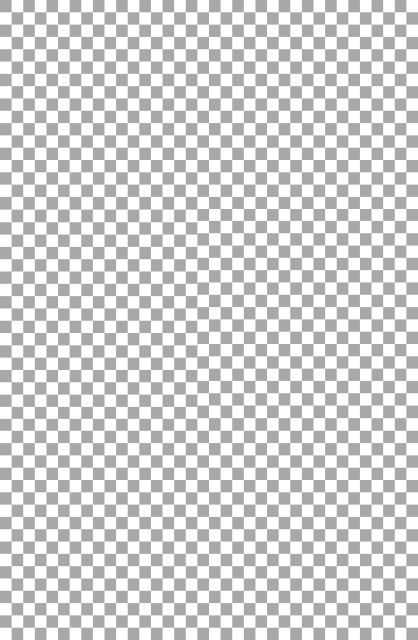
This pattern is drawn by a Shadertoy shader. Its source:

```glsl
const vec2 GRID = vec2(36.0, 52.0);
const vec3 WHITE = vec3(1.0);
const vec3 GREY = vec3(0.66);

// Square wave with unit half-period: +1 on even cells, -1 on odd cells
vec2 softSquareWave(vec2 cell, vec2 edgeWidth) {
    vec2 edgeDistance = 0.5 - abs(mod(cell + 0.5, 2.0) - 1.0);
    return clamp(edgeDistance / (0.5 * edgeWidth), -1.0, 1.0);
}

// Grey coverage of the checkerboard, from 0 to 1
float checker(vec2 cell, vec2 edgeWidth) {
    vec2 wave = softSquareWave(cell, edgeWidth);
    return 0.5 + 0.5 * wave.x * wave.y;
}

// Slight vertical slip of the rows on either side of a central seam
float seamSlip(vec2 cell, float seamColumn, vec2 bandRows, float edgeWidth) {
    float band = smoothstep(bandRows.x - 0.5, bandRows.x + 0.5, cell.y)
               - smoothstep(bandRows.y - 0.5, bandRows.y + 0.5, cell.y);
    float rightSide = clamp((cell.x - seamColumn) / edgeWidth + 0.5, 0.0, 1.0);
    return band * mix(0.06, -0.05, rightSide);
}

void mainImage(out vec4 fragColor, in vec2 fragCoord) {
    vec2 uv = fragCoord / iResolution.xy;
    vec2 edgeWidth = GRID / iResolution.xy;

    // Rows are counted from the top
    vec2 cell = vec2(uv.x, 1.0 - uv.y) * GRID;
    cell.y -= seamSlip(cell, 17.0, vec2(17.0, 34.0), edgeWidth.x);

    vec3 color = mix(WHITE, GREY, checker(cell, edgeWidth));
    fragColor = vec4(color, 1.0);
}
```
